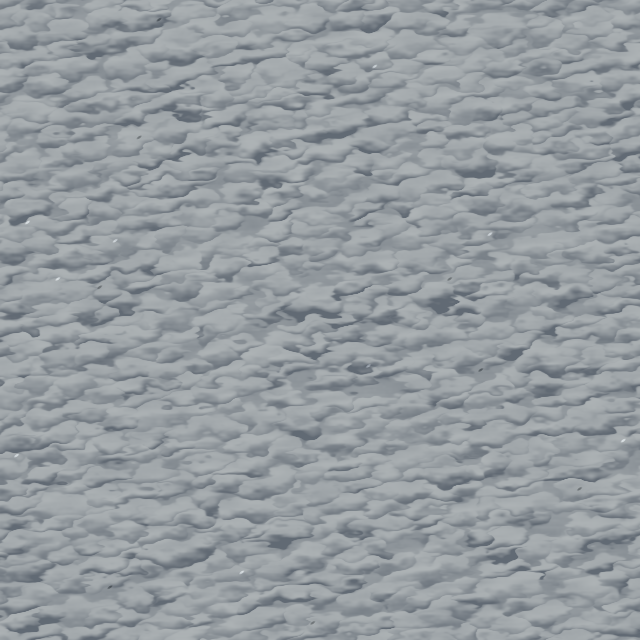
Reproduce this texture procedurally as a Shadertoy shader.

```glsl
// Soft grey-blue puffs in slanted, overlapping rows, shaded along their undersides.

#define PUFF_GRID vec2(23.0, 41.0)
#define LIGHT_GREY vec3(0.668, 0.690, 0.700)
#define DARK_SLATE vec3(0.395, 0.428, 0.465)
#define TILT 0.28
#define EDGE_SHARPNESS 10.0
#define WARP 0.34
#define STREAK_DEPTH 0.20
#define WEAVE_DEPTH 0.07
#define SPECK_GRID 15.0
#define SPECK_SHARE 0.06

vec3 hash3(vec2 cell) {
    vec3 h = fract(vec3(cell.xyx) * vec3(0.1031, 0.1030, 0.0973));
    h += dot(h, h.yxz + 33.33);
    return fract((h.xxy + h.yzz) * h.zyx);
}

float valueNoise(vec2 p) {
    vec2 cell = floor(p);
    vec2 f = fract(p);
    f = f * f * (3.0 - 2.0 * f);
    float low = mix(hash3(cell).x, hash3(cell + vec2(1, 0)).x, f.x);
    float high = mix(hash3(cell + vec2(0, 1)).x, hash3(cell + vec2(1, 1)).x, f.x);
    return mix(low, high, f.y);
}

// Blends overlapping puffs by height; returns how dark the surface is.
float puffShade(vec2 p) {
    vec2 home = floor(p);
    float groundWeight = exp(EDGE_SHARPNESS * 0.25);
    float weightSum = groundWeight;
    float shadeSum = groundWeight * 0.35;

    for (int j = -2; j <= 2; j++) {
        for (int i = -2; i <= 2; i++) {
            vec2 cell = home + vec2(i, j);
            vec3 place = hash3(cell + 71.0);
            vec3 form = hash3(cell + 213.0);

            vec2 offset = p - cell - place.xy;
            offset.y -= TILT * (0.3 + 1.4 * form.z) * offset.x;
            vec2 radius = vec2(mix(0.5, 0.95, form.x), mix(0.5, 0.9, form.y));
            vec2 d = offset / radius;

            float height = 1.0 - dot(d, d) + 0.6 * place.z;
            float weight = exp(EDGE_SHARPNESS * height);
            float strength = mix(0.45, 1.25, fract(form.x * 7.0 + place.z));
            float underside = smoothstep(-0.25, 0.95, -d.y + 0.12 * d.x * d.x);
            shadeSum += weight * strength * underside;
            weightSum += weight;
        }
    }
    return shadeSum / weightSum;
}

// Rare tiny chips: positive is bright, negative is dark.
float specks(vec2 uv) {
    vec2 p = uv * SPECK_GRID;
    vec3 h = hash3(floor(p) + 409.0);
    vec2 d = fract(p) - mix(vec2(0.2), vec2(0.8), h.xy);
    d.y -= 0.5 * d.x;
    float chip = 1.0 - smoothstep(0.015, 0.055, length(d * vec2(0.7, 1.2)));
    float kind = fract(h.x * 17.0) < 0.6 ? 1.0 : -1.0;
    return chip * kind * step(h.z, SPECK_SHARE);
}

void mainImage(out vec4 fragColor, in vec2 fragCoord) {
    vec2 uv = fragCoord / iResolution.y;

    // Uneven outlines, with a slight sideways smear
    vec2 p = uv * PUFF_GRID;
    vec2 bend = vec2(valueNoise(p * vec2(1.7, 1.9)), valueNoise(p * vec2(1.5, 2.1) + 37.0));
    vec2 ragged = vec2(valueNoise(p * vec2(2.5, 6.0) + 11.0), valueNoise(p * vec2(4.0, 4.5) + 83.0));
    p += WARP * (2.0 * bend - 1.0) + 0.4 * WARP * (2.0 * ragged - 1.0);

    // Underside shadows, broad patches and brushed streaks
    float shade = puffShade(p);
    float patches = valueNoise(uv * vec2(9.0, 14.0) + 5.0);
    shade *= mix(0.8, 1.2, patches);
    vec2 slanted = uv - vec2(0.0, 0.12 * uv.x);
    float streak = valueNoise(slanted * vec2(28.0, 95.0) + 19.0);
    shade += STREAK_DEPTH * (streak - 0.2);

    // Fine horizontal weave, strongest in the shadows
    float weave = valueNoise(uv * vec2(45.0, 290.0)) + 0.5 * valueNoise(uv * vec2(210.0, 240.0)) - 0.75;
    shade += WEAVE_DEPTH * weave * (0.6 + shade);

    vec3 color = mix(LIGHT_GREY, DARK_SLATE, clamp(shade, -0.04, 1.05));
    color += 0.2 * specks(uv);
    fragColor = vec4(color, 1.0);
}
```
